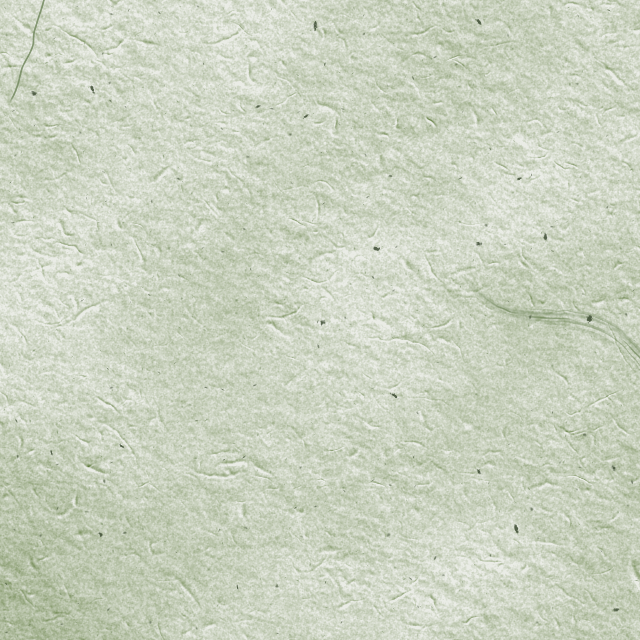
Give the GLSL for this texture, as a WebGL 2 fragment shader.

```glsl
#version 300 es
precision highp float;

uniform vec2 u_resolution;
out vec4 fragColor;

const vec3 PAPER = vec3(0.806, 0.835, 0.766);
const vec3 TONE_SCALE = vec3(1.0, 0.82, 1.22);
const vec3 FLECK = vec3(0.24, 0.30, 0.20);
const vec3 FIBRE = vec3(0.43, 0.52, 0.35);
const vec2 LIGHT = vec2(-0.45, -0.89);
const float CLOUD_GAIN = 0.16;
const float RELIEF_GAIN = 0.33;
const float RELIEF_STEP = 0.0021;
const float GRAIN_GAIN = 0.085;
const float CREASE_GAIN = 0.32;
const float CREASE_WIDTH = 0.0022;
const float CREASE_TILT = -0.35;
const float SHADOW_GAIN = 1.25;
const float MAX_TONE = 0.11;

vec2 hash22(vec2 p) {
    vec3 h = fract(p.xyx * vec3(0.1031, 0.1030, 0.0973));
    h += dot(h, h.yzx + 33.33);
    return fract((h.xx + h.yz) * h.zy);
}

float noise(vec2 p) {
    vec2 i = floor(p), f = fract(p);
    vec2 u = f * f * (3.0 - 2.0 * f);
    float low = mix(hash22(i).x, hash22(i + vec2(1, 0)).x, u.x);
    float high = mix(hash22(i + vec2(0, 1)).x, hash22(i + 1.0).x, u.x);
    return mix(low, high, u.y);
}

vec2 rotate(vec2 v, float a) {
    float c = cos(a), s = sin(a);
    return mat2(c, -s, s, c) * v;
}

float fbm(vec2 p) {
    float sum = 0.0, amp = 0.45;
    for (int i = 0; i < 4; i++) {
        sum += amp * noise(p);
        p = rotate(p, 0.6) * 2.03 + 17.0;
        amp *= 0.6;
    }
    return sum;
}

// Pulp surface, slightly stretched along the crease direction
float height(vec2 p) {
    return fbm(rotate(p, CREASE_TILT) * vec2(28.0, 46.0) + 50.0);
}

// Short bent folds, shaded dark on one flank and bright on the other
float creases(vec2 p, float cells, float seed) {
    vec2 g = p * cells, id = floor(g);
    float sum = 0.0;
    for (int j = -1; j <= 1; j++)
    for (int i = -1; i <= 1; i++) {
        vec2 cell = id + vec2(i, j);
        vec2 r = hash22(cell + seed), s = hash22(cell + seed + 37.0);
        vec2 q = rotate(g - cell - r, CREASE_TILT + (s.x - 0.5) * 1.9);
        float halfLength = mix(0.2, 0.7, s.y);
        float bend = (r.x - 0.5) * q.x * q.x / halfLength;
        float t = (q.y - bend) / (CREASE_WIDTH * cells * mix(0.7, 1.6, r.y));
        float fade = 1.0 - smoothstep(0.1, 1.0, abs(q.x) / halfLength);
        float strength = fract(s.x * 7.3 + r.y * 5.1);
        sum -= t * exp(-t * t) * fade * strength * strength;
    }
    return sum;
}

// Elongated flecks, at most one per cell
float flecks(vec2 p, float cells, float chance, float size, float seed, float px) {
    vec2 g = p * cells, cell = floor(g);
    vec2 r = hash22(cell + seed), s = hash22(cell + seed + 71.0);
    vec2 q = rotate((g - cell - mix(vec2(0.25), vec2(0.75), r)) / cells, s.x * 6.28);
    float radius = size * mix(0.4, 1.0, s.y * s.y);
    q.y *= mix(1.2, 3.2, fract(s.x * 9.7));
    float d = length(q) - radius * mix(0.5, 1.3, noise(p * 420.0));
    float present = step(fract(r.x * 13.7 + r.y * 7.9), chance);
    return present * (1.0 - smoothstep(-1.5 * px, 1.5 * px, d));
}

// Bundle of strands sweeping to the right edge; x is shade, y is coverage
vec2 strandBundle(vec2 p) {
    float x = p.x - 0.86;
    float slope = -66.0 * x * x - 0.05;
    float d = (p.y - 0.505 + 22.0 * x * x * x + 0.05 * x) / sqrt(1.0 + slope * slope);
    d += (noise(p * 24.0) - 0.5) * 0.006 + (noise(p * 70.0) - 0.5) * 0.002;
    float width = mix(0.005, 0.013, smoothstep(0.74, 0.92, p.x));
    float body = exp(-d * d / (width * width)) * smoothstep(0.71, 0.80, p.x);
    float strand = noise(vec2(d * 420.0 + 60.0, p.x * 14.0));
    float edge = (d - width * 0.4) / 0.0025;
    float rim = exp(-edge * edge) * mix(0.4, 1.0, noise(vec2(p.x * 40.0, 3.0)));
    return vec2(body * (strand - 0.5) * 0.16, body * (0.1 + 0.5 * rim + 0.5 * smoothstep(0.4, 0.9, 1.0 - strand)));
}

// Thin hair running down from the top edge
float hair(vec2 p, float px) {
    float y = max((p.y - 0.837) / 0.163, 0.0);
    float d = abs(p.x - 0.013 - 0.055 * pow(y, 0.8) - 0.008 * (noise(p.yy * 28.0) - 0.5));
    return (1.0 - smoothstep(0.0004, 0.0008 + px, d)) * smoothstep(0.0, 0.08, y);
}

void main() {
    float px = 1.0 / min(u_resolution.x, u_resolution.y);
    vec2 p = gl_FragCoord.xy * px;
    vec2 warp = vec2(noise(p * 38.0), noise(p * 38.0 + 91.0)) - 0.5;
    vec2 fineWarp = vec2(noise(p * 110.0 + 7.0), noise(p * 110.0 + 63.0)) - 0.5;
    vec2 w = p + warp * 0.010 + fineWarp * 0.004;

    // Broad mottling, darker towards the lower left
    float clouds = (fbm(rotate(p, 0.4) * vec2(4.0, 6.0) + 8.0) - 0.49) * CLOUD_GAIN;
    clouds -= 0.07 * (1.0 - smoothstep(0.0, 0.5, length(p)));

    // Embossed surface and folds
    vec2 stepVec = LIGHT * RELIEF_STEP;
    float patches = mix(0.6, 1.4, noise(p * 11.0 + 4.0));
    float relief = (height(w - stepVec) - height(w + stepVec)) * RELIEF_GAIN;
    float folds = creases(w, 11.0, 11.0) + creases(w, 20.0, 53.0) + 0.9 * creases(w, 34.0, 129.0);
    relief = (relief + folds * CREASE_GAIN) * patches;
    relief *= relief < 0.0 ? SHADOW_GAIN : 1.0;

    // Fine tooth
    float grain = noise(p * 260.0) + 1.4 * noise(rotate(p, 0.5) * 470.0 + 31.0) - 1.2;

    vec2 bundle = strandBundle(p);
    float tone = clouds + relief + grain * GRAIN_GAIN + bundle.x;
    vec3 color = PAPER + TONE_SCALE * min(tone, MAX_TONE);
    color = mix(color, FIBRE, bundle.y);
    color = mix(color, FIBRE, hair(p, px) * 0.8);
    color = mix(color, FLECK, 0.85 * flecks(p, 9.0, 0.28, 0.009, 5.0, px));
    color = mix(color, FLECK, 0.6 * flecks(p, 27.0, 0.20, 0.0030, 83.0, px));
    color = mix(color, FIBRE, 0.6 * flecks(p, 48.0, 0.25, 0.0020, 147.0, px));
    fragColor = vec4(clamp(color, 0.0, 1.0), 1.0);
}
```
